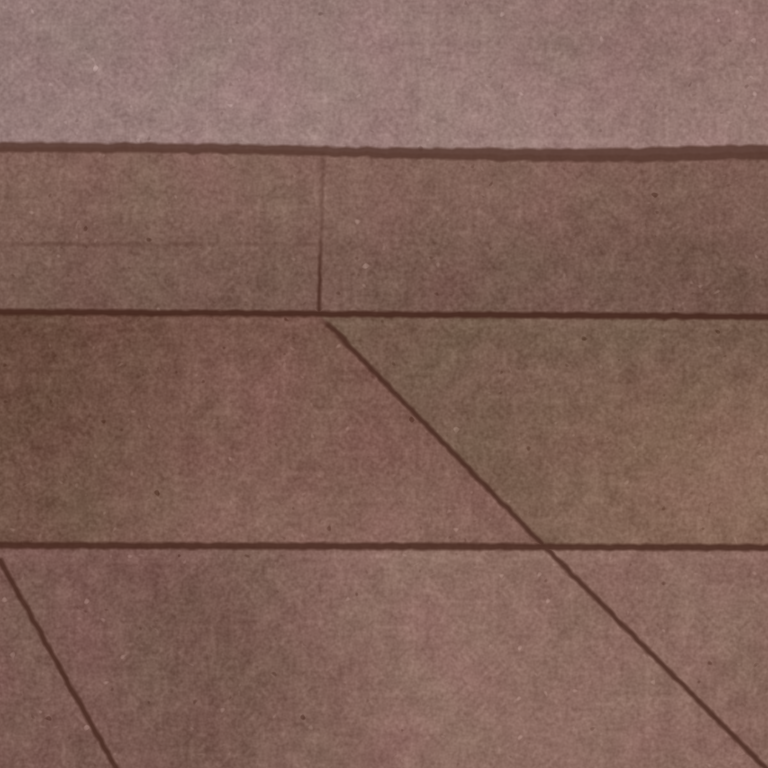
This texture is drawn by a WebGL 2 fragment shader. Its source:

```glsl
#version 300 es
precision highp float;

#define GRAIN_SCALE 150.0
#define GRAIN_AMOUNT 0.075
#define MOTTLE_AMOUNT 0.06
#define CLOUD_AMOUNT 0.05
#define FLECK_AMOUNT 0.10
#define JOINT_WOBBLE 0.0022
#define JOINT_SOFTNESS 0.0035
#define RIM_LIGHT 0.045
#define JOINT_COLOR vec3(0.27, 0.155, 0.12)
#define LEDGE_SHADOW vec3(0.33, 0.215, 0.18)

uniform vec2 u_resolution;
out vec4 fragColor;

vec2 gradientAt(vec2 cell) {
    vec3 p = fract(cell.xyx * vec3(0.1031, 0.1030, 0.0973));
    p += dot(p, p.yzx + 33.33);
    return fract((p.xx + p.yz) * p.zy) * 2.0 - 1.0;
}

// Gradient noise, roughly -0.7 to 0.7
float noise(vec2 p) {
    vec2 i = floor(p), f = p - i;
    vec2 w = f * f * f * (f * (f * 6.0 - 15.0) + 10.0);
    vec2 e = vec2(0.0, 1.0);
    float a = dot(gradientAt(i), f);
    float b = dot(gradientAt(i + e.yx), f - e.yx);
    float c = dot(gradientAt(i + e.xy), f - e.xy);
    float d = dot(gradientAt(i + e.yy), f - e.yy);
    return mix(mix(a, b, w.x), mix(c, d, w.x), w.y);
}

float fbm(vec2 p) {
    float sum = 0.0, gain = 0.6;
    for (int i = 0; i < 4; i++) {
        sum += gain * noise(p);
        p = mat2(1.6, 1.2, -1.2, 1.6) * p + 7.3;
        gain *= 0.55;
    }
    return sum;
}

float segmentDistance(vec2 p, vec2 a, vec2 b) {
    vec2 ab = b - a;
    return length(p - a - ab * clamp(dot(p - a, ab) / dot(ab, ab), 0.0, 1.0));
}

// Coverage of a soft line from its distance and half width
float stroke(float dist, float halfWidth) {
    float soft = max(JOINT_SOFTNESS, 1.0 / u_resolution.y);
    return 1.0 - smoothstep(halfWidth - soft * 0.5, halfWidth + soft, abs(dist));
}

float blob(vec2 p, vec2 center, vec2 radius) {
    vec2 q = (p - center) / radius;
    return exp(-dot(q, q));
}

void main() {
    vec2 uv = gl_FragCoord.xy / u_resolution;
    float aa = 1.5 / u_resolution.y;
    vec2 wobble = JOINT_WOBBLE * vec2(noise(uv * 70.0), noise(uv * 70.0 + 31.0));
    vec2 p = uv + wobble;

    // Signed heights above the three horizontal joints
    float ledge = p.y - mix(0.808, 0.798, smoothstep(0.1, 0.75, p.x))
                - 0.004 * smoothstep(0.8, 1.0, p.x) + 0.003 * noise(p * vec2(45.0, 9.0));
    float foot = p.y - mix(0.594, 0.5875, p.x);
    float course = p.y - mix(0.290, 0.287, p.x);

    // Signed distance to the bent diagonal, positive on its right
    float diagonalX = p.y > 0.29 ? mix(0.707, 0.419, (p.y - 0.29) / 0.296)
                                 : mix(0.997, 0.707, p.y / 0.29);
    float diagonal = (p.x - diagonalX) * 0.71;
    float rightSide = smoothstep(-aa, aa, diagonal);

    // Slab tones
    vec3 top = mix(vec3(0.565, 0.468, 0.455), vec3(0.585, 0.468, 0.445), uv.x);
    top += 0.025 * blob(uv, vec2(0.45, 0.86), vec2(0.4, 0.07));
    top -= 0.025 * blob(uv, vec2(0.85, 0.98), vec2(0.2, 0.12));
    vec3 riser = mix(vec3(0.465, 0.355, 0.315), vec3(0.505, 0.385, 0.345),
                     smoothstep(0.62, 0.79, uv.y));
    riser -= 0.018 * smoothstep(0.4, 0.8, uv.x);

    vec3 middleLeft = mix(vec3(0.415, 0.305, 0.255), vec3(0.485, 0.355, 0.315),
                          smoothstep(0.0, 0.35, uv.x));
    middleLeft += 0.03 * smoothstep(0.5, 0.3, uv.y) - 0.025 * smoothstep(0.47, 0.59, uv.y);
    vec3 middleRight = mix(vec3(0.455, 0.355, 0.30), vec3(0.525, 0.405, 0.345),
                           smoothstep(0.58, 0.42, uv.y) * smoothstep(0.5, 0.95, uv.x));
    vec3 middle = mix(middleLeft, middleRight, rightSide);

    vec3 bottom = mix(vec3(0.475, 0.35, 0.32), vec3(0.53, 0.405, 0.365),
                      smoothstep(0.15, 0.65, uv.x));
    bottom += 0.03 * blob(uv, vec2(0.6, 0.1), vec2(0.2, 0.16));
    bottom -= vec3(0.03, 0.018, 0.025) * blob(uv, vec2(0.28, 0.12), vec2(0.12, 0.2));

    vec3 color = mix(bottom, middle, smoothstep(-aa, aa, course));
    color = mix(color, riser, smoothstep(-aa, aa, foot));
    color = mix(color, top, smoothstep(-aa, aa, ledge));

    // Stone surface: broad clouds, mottling, grain and sparse flecks
    float grain = noise(uv * GRAIN_SCALE) + 0.5 * noise(uv * GRAIN_SCALE * 1.8 + 19.0);
    float fleck = noise(uv * 85.0 + 53.0);
    color += CLOUD_AMOUNT * fbm(uv * vec2(5.0, 6.0) + 3.0);
    color += MOTTLE_AMOUNT * noise(uv * 42.0) * vec3(1.0, 0.95, 0.9);
    color += GRAIN_AMOUNT * grain;
    color += FLECK_AMOUNT * (smoothstep(0.38, 0.65, fleck) - smoothstep(0.4, 0.65, -fleck));
    color += 0.022 * noise(uv * 13.0 + 8.0) * vec3(0.7, -0.5, 0.3);

    // Worn light rims beside the joints
    float rims = blob(vec2(ledge), vec2(0.016), vec2(0.008))
               + blob(vec2(foot), vec2(-0.011), vec2(0.006))
               + blob(vec2(course), vec2(-0.012), vec2(0.007));
    color += RIM_LIGHT * rims * (0.4 + noise(uv * 60.0 + 4.0));

    // Shadow under the ledge and the faint seam on the riser
    float ledgeWidth = mix(0.0055, 0.0085, smoothstep(0.4, 0.9, uv.x));
    color = mix(color, LEDGE_SHADOW, 0.8 * stroke(ledge, ledgeWidth));
    float seam = stroke(p.y - 0.682, 0.002) * smoothstep(0.44, 0.38, uv.x);
    color = mix(color, JOINT_COLOR, seam * clamp(0.16 + 0.35 * noise(uv * 17.0), 0.0, 0.4));

    // Dark joints
    float joints = max(stroke(foot, 0.0032), 0.9 * stroke(course, 0.0036));
    joints = max(joints, 0.88 * stroke(diagonal, 0.0024) * smoothstep(0.588, 0.575, p.y));
    joints = max(joints, 0.9 * stroke(segmentDistance(p, vec2(0.0, 0.27), vec2(0.152, -0.002)), 0.0026));
    float upright = stroke(segmentDistance(p, vec2(0.421, 0.798), vec2(0.415, 0.59)), 0.0016);
    joints = max(joints, upright * mix(0.85, 0.3, smoothstep(0.63, 0.70, uv.y)));
    color = mix(color, JOINT_COLOR, 0.88 * joints);

    fragColor = vec4(clamp(color, 0.0, 1.0), 1.0);
}
```
